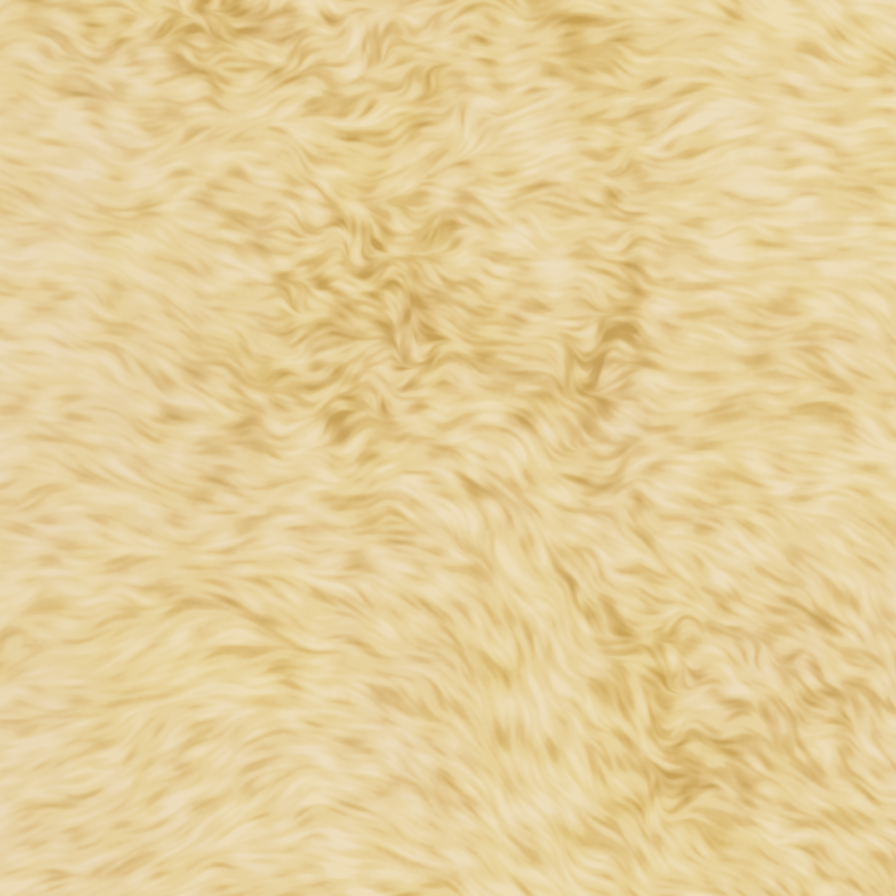
This texture is drawn by a Shadertoy shader. Its source:

```glsl
// Cream sheepskin: soft wavy hair combed sideways, parting in the lower middle,
// with tangled golden hollows. Noise is smeared along a direction field, so
// that it forms strands and tufts, and is then coloured from gold to cream.

float hash(vec2 p) {
    vec3 q = fract(vec3(p.xyx) * 0.1031);
    q += dot(q, q.yzx + 33.33);
    return fract((q.x + q.y) * q.z);
}

// Smooth value noise centred on zero, from -0.5 to 0.5
float noise(vec2 p) {
    vec2 cell = floor(p), f = fract(p);
    f = f * f * (3.0 - 2.0 * f);
    float low = mix(hash(cell), hash(cell + vec2(1, 0)), f.x);
    float high = mix(hash(cell + vec2(0, 1)), hash(cell + vec2(1, 1)), f.x);
    return mix(low, high, f.y) - 0.5;
}

// Soft elliptical spot
float spot(vec2 p, vec2 centre, vec2 radius) {
    vec2 d = (p - centre) / radius;
    return exp(-dot(d, d));
}

// Where the hair is tangled and the golden underwool shows
float tangle(vec2 p) {
    vec2 q = p + 0.06 * vec2(noise(p * 9.0 + 3.0), noise(p * 9.0 + 41.0));
    float area = 0.75 * spot(q, vec2(0.4, 0.68), vec2(0.18, 0.22))
               + 1.0 * spot(q, vec2(0.69, 0.66), vec2(0.045, 0.21))
               + 0.75 * spot(q, vec2(0.8, 0.24), vec2(0.16, 0.17))
               + 0.75 * spot(q, vec2(0.3, 0.96), vec2(0.25, 0.07));
    float patches = 0.7 + 0.8 * noise(p * 11.0 + 17.0) + 0.7 * noise(p * 38.0);
    return clamp(area * patches, 0.0, 0.75);
}

// Angle of the hair, in radians
float hairAngle(vec2 p) {
    float lower = smoothstep(0.62, 0.4, p.y);
    float side = smoothstep(0.3, 0.7, p.x);
    float angle = mix(mix(-0.15, -0.2, side), mix(0.2, -0.35, side), lower);
    angle -= 0.95 * lower * spot(p, vec2(0.55, 0.25), vec2(0.14, 0.5));
    angle += 0.7 * spot(p, vec2(0.43, 0.87), vec2(0.13, 0.08));
    angle += 0.8 * noise(p * 6.0 + 7.0) + 1.0 * noise(p * 27.0 + 29.0);
    return angle + 5.0 * tangle(p) * noise(p * 33.0 + 53.0);
}

// Averages noise along the hair: x holds fine strands, y wider tufts
vec2 combedHair(vec2 start, float stride) {
    vec2 sum = vec2(0);
    float total = 0.0;
    for (int side = -1; side <= 1; side += 2) {
        vec2 p = start;
        for (int i = 0; i < 11; i++) {
            float angle = hairAngle(p);
            p += float(side) * stride * vec2(cos(angle), sin(angle));
            float weight = 1.0 - float(i) / 12.0;
            sum += weight * vec2(noise(p * 180.0), noise(p * 88.0 + 11.0));
            total += weight;
        }
    }
    return sum / total;
}

// Gold in the shadows, pale cream on the tips
vec3 woolColor(float light) {
    vec3 color = mix(vec3(0.78, 0.635, 0.35), vec3(0.87, 0.75, 0.5), smoothstep(-0.2, 0.36, light));
    color = mix(color, vec3(0.907, 0.823, 0.615), smoothstep(0.26, 0.66, light));
    return mix(color, vec3(0.932, 0.865, 0.72), smoothstep(0.6, 1.1, light));
}

void mainImage(out vec4 fragColor, in vec2 fragCoord) {
    vec2 p = fragCoord / iResolution.xy;
    float tangled = tangle(p);

    // Strands are shorter inside the tangles
    vec2 hair = combedHair(p, mix(0.0017, 0.0008, tangled));

    // Strands, tufts and broad shading
    float broad = 0.16 * noise(p * 5.0 + 61.0) + 0.2 * noise(p * 14.0 + 5.0)
                + 0.2 * noise(p * 37.0 + 23.0);
    float light = 0.7 + 1.15 * hair.x + 1.0 * hair.y + broad - 0.5 * tangled;
    vec3 color = woolColor(light);

    // Paler, greyer wool towards the left edge, and slight yellowing elsewhere
    float faded = smoothstep(0.35, 0.0, p.x + 0.3 * noise(p * 4.0 + 71.0));
    color = mix(color, vec3(0.885, 0.805, 0.64), 0.25 * faded);
    color.b += 0.03 * noise(p * 7.0 + 83.0) + 0.03 * noise(p * 31.0 + 97.0);

    fragColor = vec4(color, 1.0);
}
```
